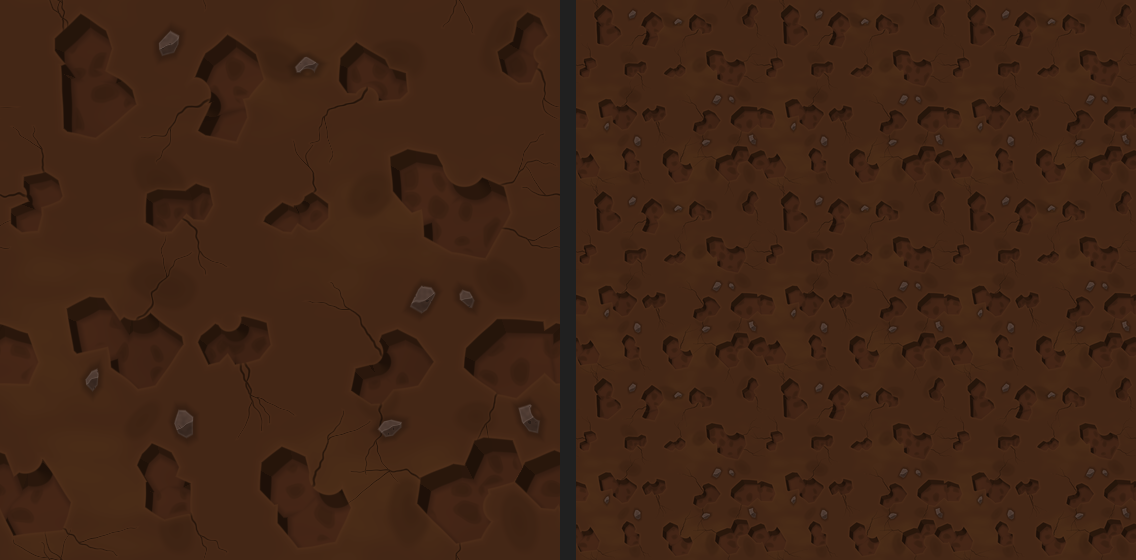
Left: one tile. Right: repeated 3 by 3.
Reproduce this texture procedurally as a WebGL 2 fragment shader.

```glsl
#version 300 es
precision highp float;
// Brown earth with angular sunken pits, cracks, grey stones and dim stains.
// Random polygons sit on wrapped, jittered grids and are bent by periodic
// gradient noise.
uniform vec2 u_resolution;
out vec4 fragColor;

const float TAU = 6.28318;
const float PITS = 4.0, STONES = 5.0, STAINS = 5.0, BLOBS = 20.0;
const vec2 WALL_SHIFT = vec2(0.017, -0.024);
const float CRACK_WIDTH = 0.0026;
const vec3 EARTH = vec3(0.268, 0.152, 0.086);
const vec3 EARTH_WARM = vec3(0.29, 0.172, 0.09);
const vec3 STAIN = vec3(0.23, 0.13, 0.07);
const vec3 RIM = vec3(0.345, 0.205, 0.115);
const vec3 PIT_FLOOR = vec3(0.262, 0.143, 0.084);
const vec3 PIT_BLOB = vec3(0.213, 0.118, 0.064);
const vec3 WALL_DARK = vec3(0.118, 0.064, 0.03);
const vec3 WALL_LIT = vec3(0.165, 0.092, 0.046);
const vec3 STONE_DARK = vec3(0.195, 0.135, 0.105);
const vec3 STONE_LIT = vec3(0.34, 0.26, 0.225);

struct Pit { float rim, base; vec2 normal; float crack; };

vec3 hash3(vec2 cell, float seed) {
  uvec3 v = uvec3(ivec3(cell, seed)) * 1664525u + 1013904223u;
  v.x += v.y * v.z; v.y += v.z * v.x; v.z += v.x * v.y;
  v ^= v >> 16u;
  v.x += v.y * v.z; v.y += v.z * v.x; v.z += v.x * v.y;
  return vec3(v >> 8u) / 16777216.0;
}
vec2 dir(float a) { return vec2(cos(a), sin(a)); }
vec2 turn(vec2 q, float a) { vec2 d = dir(a); return vec2(dot(q, d), d.x * q.y - d.y * q.x); }
float below(float d, float w) { return 1.0 - smoothstep(-w, w, d); }
vec2 neighbour(vec2 p, int j) { return floor(p) + vec2(j % 3 - 1, j / 3 - 1); }

float corner(vec2 i, vec2 f, vec2 o, float n) {
  return dot(dir(TAU * hash3(mod(i + o, n), 7.0).x), f - o);
}
// Gradient noise that wraps after n cells
float noise(vec2 p, float n) {
  vec2 i = floor(p), f = p - i, u = f * f * (3.0 - 2.0 * f);
  return mix(mix(corner(i, f, vec2(0), n), corner(i, f, vec2(1, 0), n), u.x),
             mix(corner(i, f, vec2(0, 1), n), corner(i, f, vec2(1), n), u.x), u.y);
}
vec2 warp(vec2 p, float n, float amount) {
  return p + amount * vec2(noise(p * n, n), noise(p * n + 5.5, n));
}

// Irregular polygon: distance and normal of the nearest side
vec3 polygon(vec2 q, vec2 id, float seed, float r) {
  vec3 side = vec3(-1, 0, 0);
  for (float k = 0.0; k < 7.0; k++) {
    vec3 h = hash3(id, seed + k);
    vec2 n = dir(TAU * (k + 0.7 * h.x) / 7.0);
    float d = dot(q, n) - r * mix(0.75, 1.08, h.y);
    if (d > side.x) side = vec3(d, n);
  }
  return side;
}

// Two joined polygons, some with a round bite
vec3 pitShape(vec2 q, vec2 id, float r) {
  vec3 h = hash3(id, 20.0);
  vec2 axis = r * dir(TAU * h.x);
  vec3 a = polygon(q - 0.42 * axis, id, 30.0, 0.82 * r);
  vec3 b = polygon(q + 0.7 * axis, id, 40.0, 0.62 * r);
  if (b.x < a.x) a = b;
  vec2 v = vec2(-axis.y, axis.x) * 0.8 - 0.15 * axis - q;
  float bite = 0.42 * r - length(v);
  return h.y > 0.5 && bite > a.x ? vec3(bite, normalize(v + 1e-5)) : a;
}

// Jagged tapering line along +x, forked near its end
float crackLine(vec2 u, float len, vec3 h) {
  vec2 s = vec2(u.x * 18.0 + 20.0 * h.z, 40.0 * h.y);
  float y = u.y - 0.03 * noise(s, 64.0) - 0.007 * noise(s * 4.0, 64.0);
  float d = abs(y), fork = u.x - 0.68 * len;
  if (fork > 0.0) d = min(d, abs(y - sign(h.z - 0.2) * 0.9 * fork));
  return max(d - CRACK_WIDTH * (1.05 - u.x / len), max(u.x - len, -u.x));
}

Pit pits(vec2 p) {
  Pit pit = Pit(1.0, 1.0, vec2(0), 1.0);
  for (int j = 0; j < 9; j++) {
    vec2 cell = neighbour(p * PITS, j), id = mod(cell, PITS);
    vec3 h = hash3(id, 11.0);
    if (h.z < 0.16) continue;
    vec2 stagger = vec2(0.5 * mod(id.y, 2.0) - 0.25, 0);
    vec2 q = p - (cell + 0.5 + stagger + 0.3 * (h.xy - 0.5)) / PITS;
    float r = mix(0.042, 0.098, fract(h.z * 17.0));
    for (float k = 0.0; k < 2.0; k++) {
      vec3 g = hash3(id, 50.0 + k);
      if (k * g.z > 0.45) continue;
      pit.crack = min(pit.crack, crackLine(turn(q, TAU * g.x), 1.25 * r + 0.05 + 0.07 * g.y, g));
    }
    if (length(q) > 1.6 * r + 0.06) continue;
    float rim = pitShape(q, id, r).x;
    if (rim > pit.rim) continue;
    vec3 base = pitShape(q - WALL_SHIFT * min(1.0, r / 0.075), id, r);
    pit = Pit(rim, base.x, base.yz, pit.crack);
  }
  return pit;
}

// Soft round marks with darker cores
float marks(vec2 p, float n, float share, vec2 radius) {
  float amount = 0.0;
  for (int j = 0; j < 9; j++) {
    vec2 cell = neighbour(p * n, j);
    vec3 h = hash3(mod(cell, n), 60.0 + n);
    vec2 q = turn(p * n - cell - 0.25 - 0.5 * h.xy, TAU * h.x);
    float d = length(q * vec2(0.8, 1.2)) - mix(radius.x, radius.y, h.y);
    if (h.z < share) amount = max(amount, 0.7 * below(d, 0.045) + 0.3 * below(d + 0.12, 0.045));
  }
  return amount;
}

vec3 addStones(vec3 color, vec2 p, float px) {
  for (int j = 0; j < 9; j++) {
    vec2 cell = neighbour(p * STONES, j), id = mod(cell, STONES);
    vec3 h = hash3(id, 80.0), g = hash3(id, 81.0);
    vec2 center = (cell + 0.15 + 0.7 * h.xy) / STONES, q = p - center;
    if (h.z > 0.85 || length(q) > 0.06 || pits(center).rim < 0.03) continue;
    float r = mix(0.013, 0.024, g.x);
    vec2 u = turn(q, TAU * g.y) * vec2(0.8, 1.25);
    float d = polygon(u, id, 90.0, r).x;
    if (g.z > 0.5) d = max(d, 0.6 * r - length(u - vec2(0, 0.95 * r)));
    float grain = noise(p * 120.0, 120.0);
    float ridge = dot(q, vec2(-0.5, 0.85)) + 0.007 * noise(p * 60.0, 60.0);
    vec3 stone = mix(STONE_LIT, STONE_DARK, 0.2 + 0.6 * below(ridge, 0.002));
    stone += 0.08 * below(abs(ridge) - 0.001, 0.001) + 0.05 * smoothstep(-0.004, -0.001, d);
    stone *= 1.0 + 0.15 * grain - 0.35 * smoothstep(0.38, 0.48, grain);
    color = mix(color * (1.0 - 0.22 * below(d - 0.008, 0.008)), stone, below(d, px));
  }
  return color;
}

void main() {
  vec2 uv = gl_FragCoord.xy / u_resolution;
  float px = 1.0 / u_resolution.y;
  vec2 p = warp(uv, 18.0, 0.004);
  Pit pit = pits(p);

  // Ground and stains
  float drift = noise(uv * 4.0, 4.0) + 0.4 * noise(uv * vec2(11, 22), 11.0);
  vec3 color = mix(EARTH, EARTH_WARM, smoothstep(0.0, 0.6, drift));
  color = mix(color, STAIN, 0.8 * marks(warp(uv, 9.0, 0.025), STAINS, 0.6, vec2(0.16, 0.3)));

  // Cracks and stones
  color = mix(color, RIM, 0.22 * below(pit.crack - 0.003, 0.002));
  color = mix(color, WALL_DARK, 0.9 * below(pit.crack, px));
  color = addStones(color, p, px);

  // Pit rims, floors and walls
  color = mix(color, RIM, 0.18 * below(pit.rim - 0.009, 0.009) + 0.32 * below(pit.rim - 0.003, 0.003));
  float blobs = marks(warp(uv, 30.0, 0.01), BLOBS, 0.75, vec2(0.18, 0.46));
  blobs *= below(max(pit.rim, pit.base) + 0.007, 0.004);
  vec3 inside = mix(PIT_FLOOR, PIT_BLOB, 0.85 * blobs) * (1.0 + 0.12 * drift);
  inside *= 1.0 - 0.18 * smoothstep(-0.014, 0.0, pit.base);
  float facet = smoothstep(-0.2, 0.9, dot(pit.normal, vec2(0.35, 0.94)));
  inside = mix(mix(WALL_DARK, WALL_LIT, facet), inside, below(pit.base, px));
  fragColor = vec4(mix(color, inside, below(pit.rim, px)), 1.0);
}
```
